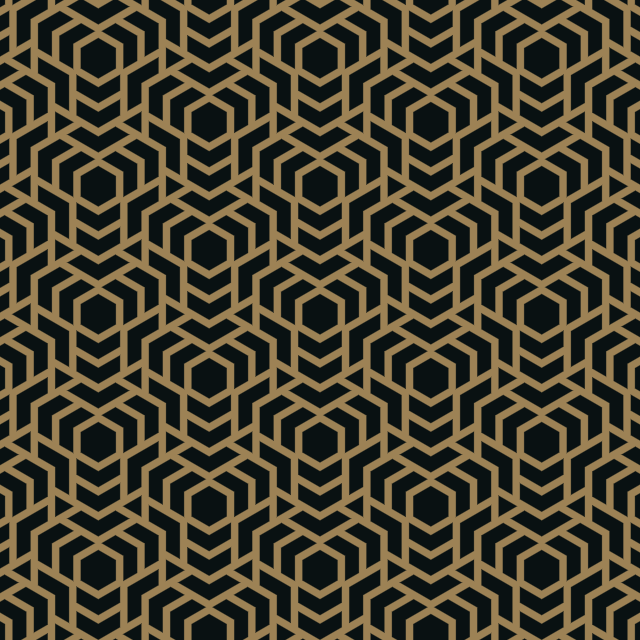
A WebGL 2 fragment shader for this pattern:

```glsl
#version 300 es
precision highp float;

uniform vec2 u_resolution;
out vec4 outColor;

const float COS30 = 0.8660254;
const float TILE_SPACING = 0.2;
const vec2 TILE_ORIGIN = vec2(0.5, 0.509);
const float LINE_WIDTH = 0.058;
const float RING_STEP = 1.0 / 6.0;
const vec3 GOLD = vec3(0.615, 0.51, 0.335);
const vec3 INK = vec3(0.035, 0.068, 0.07);

vec2 rotateThird(vec2 p) {
  return vec2(-0.5 * p.x - COS30 * p.y, COS30 * p.x - 0.5 * p.y);
}

// Distance to the outline of a pointy-top hexagon
float hexOutline(vec2 p, float apothem) {
  p = abs(p);
  return abs(max(p.x, 0.5 * p.x + COS30 * p.y) - apothem);
}

// Distance to a mitred chevron with its tip on +y; reach limits its arms
float chevron(vec2 p, float apothem, float reach) {
  p.x = abs(p.x);
  float across = dot(p, vec2(0.5, COS30)) - apothem;
  float along = dot(p, vec2(COS30, -0.5)) - reach;
  return length(vec2(across, max(along, 0.0)));
}

// Where an arm of one ring meets the facing ring of the next tile
float armReach(float apothem, float facingApothem) {
  return 1.0 - (0.5 * apothem + facingApothem) / COS30;
}

// Three nested chevrons of one petal
float petal(vec2 p, float ringStep) {
  float inner = 2.0 * ringStep;
  float middle = 3.0 * ringStep;
  float outer = 4.0 * ringStep;
  float shortArm = armReach(inner, outer);
  float d = chevron(p, inner, shortArm);
  d = min(d, chevron(p, middle, armReach(middle, middle)));
  return min(d, chevron(p, outer, -shortArm));
}

// Central hexagon with three petals, one pointing down
float motif(vec2 p, float ringStep) {
  float d = hexOutline(p, ringStep);
  vec2 q = vec2(p.x, -p.y);
  for (int i = 0; i < 3; i++) {
    d = min(d, petal(q, ringStep));
    q = rotateThird(q);
  }
  return d;
}

// Overlapping motifs on a triangular lattice of unit spacing
float lattice(vec2 p, float ringStep) {
  float column = p.x / COS30;
  vec2 nearest = round(vec2(column, p.y - 0.5 * column));
  float d = 10.0;
  for (int j = -1; j <= 1; j++) {
    for (int i = -1; i <= 1; i++) {
      vec2 cell = nearest + vec2(i, j);
      vec2 center = vec2(COS30 * cell.x, cell.y + 0.5 * cell.x);
      d = min(d, motif(p - center, ringStep));
    }
  }
  return d;
}

void main() {
  float canvasSize = min(u_resolution.x, u_resolution.y);
  vec2 uv = gl_FragCoord.xy / canvasSize;
  vec2 p = (uv - TILE_ORIGIN) / TILE_SPACING;
  float soft = 0.8 / (canvasSize * TILE_SPACING);

  float edge = lattice(p, RING_STEP) - 0.5 * LINE_WIDTH;
  float line = 1.0 - smoothstep(-soft, soft, edge);
  outColor = vec4(mix(INK, GOLD, line), 1.0);
}
```
